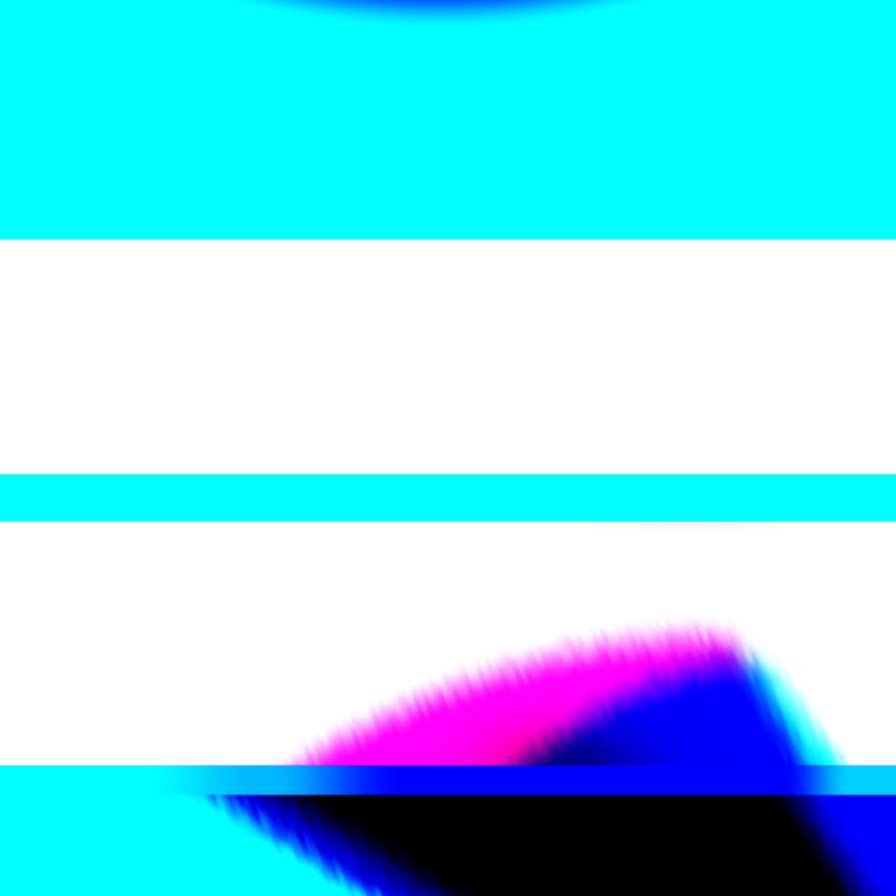
Write a three.js fragment shader that draws this background.

```glsl
// Flat cyan and white bands with a soft magenta, blue and black wedge rising at the lower right.
#define BAND_TOP 0.733
#define BAND_MID_HIGH 0.471
#define BAND_MID_LOW 0.418
#define HORIZON 0.146
#define FLOOR_TOP 0.113
#define EDGE 0.0015
#define GRAIN 0.010

varying vec2 vUv;

const vec3 WHITE = vec3(1.0);
const vec3 CYAN = vec3(0.0, 1.0, 1.0);

float hash(vec2 p) {
  return fract(sin(dot(p, vec2(41.3, 289.1))) * 4375.5);
}

float noise(vec2 p) {
  vec2 i = floor(p);
  vec2 f = fract(p);
  f = f * f * (3.0 - 2.0 * f);
  return mix(mix(hash(i), hash(i + vec2(1.0, 0.0)), f.x),
             mix(hash(i + vec2(0.0, 1.0)), hash(i + 1.0), f.x), f.y);
}

// Soft step from 0 to 1 centred on zero
float soft(float d, float halfWidth) {
  return smoothstep(-halfWidth, halfWidth, d);
}

// Height above an arch with the given peak and curvature
float aboveArch(vec2 p, vec2 peak, float bend) {
  float dx = p.x - peak.x;
  return p.y - peak.y + bend * dx * dx;
}

// Cyan field with a blue glow hanging from the upper edge
vec3 skyColor(vec2 p) {
  float glow = smoothstep(0.0, 0.055, aboveArch(p, vec2(0.49, 0.967), -0.55));
  return CYAN - vec3(0.0, glow, 0.0);
}

// Each channel of the hill fades out along its own contour
vec3 hillColor(vec2 p) {
  float rise = p.y - HORIZON;
  float greenLeft = soft(aboveArch(p, vec2(0.80, 0.287), 0.655), 0.027);
  float greenRight = soft(p.x - 0.90 + 0.59 * rise, 0.025);
  float redLeft = soft(aboveArch(p, vec2(0.87, 0.264), 1.4), 0.030);
  float redRight = soft(p.x - 0.937 + 0.74 * rise, 0.023);
  vec2 q = (p - vec2(0.63, 0.145)) / vec2(0.085, 0.045);
  float shade = 0.5 * exp(-dot(q, q));
  return vec3(1.0 - (1.0 - redLeft) * (1.0 - redRight),
              1.0 - (1.0 - greenLeft) * (1.0 - greenRight),
              1.0 - shade);
}

// Thin strip running from cyan into blue and back
vec3 stripColor(vec2 p) {
  float left = 1.0 - 0.28 * smoothstep(0.16, 0.29, p.x);
  left *= 1.0 - smoothstep(0.30, 0.45, p.x);
  float right = 0.82 * smoothstep(0.875, 0.95, p.x);
  return vec3(0.0, max(left, right), 1.0);
}

// Slanted black shadow with blue rims
vec3 floorColor(vec2 p) {
  float depth = FLOOR_TOP - p.y;
  float slant = p.x - 1.57 * depth;
  float green = 1.0 - soft(slant - 0.24, 0.03);
  float blueLeft = 1.0 - soft(slant - 0.30, 0.06);
  float blueRight = soft(p.x - 0.892 - 0.63 * depth, 0.035);
  return vec3(0.0, green, max(blueLeft, blueRight));
}

void main() {
  vec2 uv = vUv;

  // Fine slanted streaks disturb the soft contours
  float streak = noise(vec2((uv.x + 0.35 * uv.y) * 170.0, uv.y * 45.0)) - 0.5;
  vec2 p = uv + vec2(0.3, 1.0) * GRAIN * streak;

  // Bands stacked from the floor upward
  vec3 color = floorColor(p);
  color = mix(color, stripColor(p), soft(uv.y - FLOOR_TOP, EDGE));
  color = mix(color, hillColor(p), soft(uv.y - HORIZON, EDGE));
  color = mix(color, CYAN, soft(uv.y - BAND_MID_LOW, EDGE));
  color = mix(color, WHITE, soft(uv.y - BAND_MID_HIGH, EDGE));
  color = mix(color, skyColor(uv), soft(uv.y - BAND_TOP, EDGE));

  // Faint pink trace below the middle band
  vec2 t = (uv - vec2(0.77, 0.413)) / vec2(0.08, 0.003);
  color.g -= 0.06 * exp(-dot(t, t)) * (1.0 - soft(uv.y - BAND_MID_LOW, EDGE));

  gl_FragColor = vec4(clamp(color, 0.0, 1.0), 1.0);
}
```
